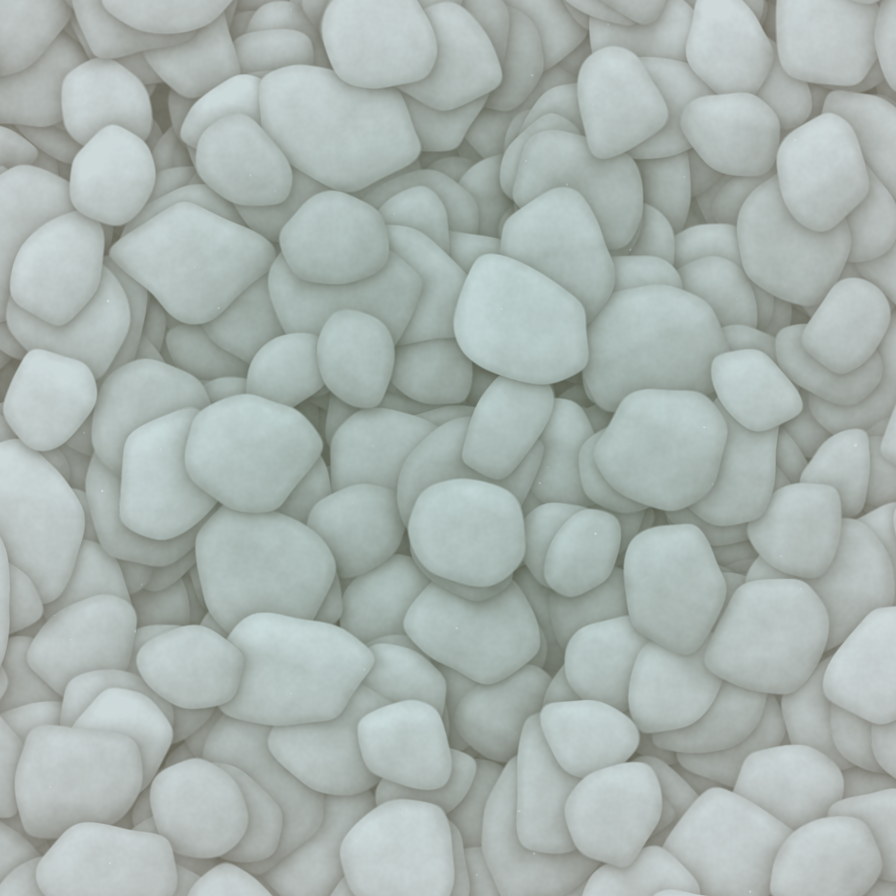
Give the GLSL for this texture, as a WebGL 2 fragment shader.

```glsl
#version 300 es
precision highp float;

uniform vec2 u_resolution;
out vec4 outColor;

#define LAYERS 26
#define SIDES 7
#define CELL 0.25
#define ROUNDNESS 30.0
#define EDGE_BLUR 0.007
#define SHADOW 0.55
#define SHADOW_WIDTH 0.042
#define LIGHT_DIR vec2(-0.36, 0.93)
#define CREVICE vec3(0.39, 0.37, 0.32)
#define PALE vec3(0.78, 0.81, 0.81)
#define COOL_TINT vec3(-0.032, 0.012, 0.006)

const float TAU = 6.28318;

vec2 hash2(vec2 p) {
    vec3 v = fract(p.xyx * vec3(0.1031, 0.1030, 0.0973));
    v += dot(v, v.yzx + 33.33);
    return fract((v.xx + v.yz) * v.zy);
}

mat2 rotation(float angle) {
    float c = cos(angle), s = sin(angle);
    return mat2(c, s, -s, c);
}

float cornerSlope(vec2 cell, vec2 offset) {
    float angle = TAU * hash2(cell).x;
    return dot(vec2(cos(angle), sin(angle)), offset);
}

float gradientNoise(vec2 p) {
    vec2 i = floor(p), f = p - i;
    vec2 u = f * f * f * (f * (f * 6.0 - 15.0) + 10.0);
    vec2 e = vec2(1.0, 0.0);
    float low = mix(cornerSlope(i, f), cornerSlope(i + e, f - e), u.x);
    float high = mix(cornerSlope(i + e.yx, f - e.yx), cornerSlope(i + 1.0, f - 1.0), u.x);
    return mix(low, high, u.y);
}

// Rounded irregular polygon: xy = outward slope, z = signed distance
vec3 stoneShape(vec2 q, vec2 seed, float size) {
    float total = 0.0;
    vec2 slope = vec2(0.0);
    for (int k = 0; k < SIDES; k++) {
        vec2 h = hash2(seed + float(k) * 7.3);
        float angle = TAU * (float(k) + 0.7 * h.x) / float(SIDES);
        vec2 dir = vec2(cos(angle), sin(angle));
        float reach = mix(0.29, 0.40, h.y) * size;
        float weight = exp(ROUNDNESS * (dot(q, dir) - reach));
        total += weight;
        slope += weight * dir;
    }
    return vec3(slope / total, log(total) / ROUNDNESS);
}

void main() {
    vec2 p = gl_FragCoord.xy / min(u_resolution.x, u_resolution.y);
    vec2 wobble = vec2(gradientNoise(p * 17.0 + 40.0), gradientNoise(p * 17.0 + 90.0));
    vec2 warped = p + 0.007 * wobble;

    float shade = 0.3;
    vec2 topSeed = vec2(0.0);

    // Pile the stones from the bottom layer to the top one
    for (int i = 0; i < LAYERS; i++) {
        float level = float(i) / float(LAYERS);
        float layerAngle = float(i) * 2.4;
        mat2 layerTurn = rotation(layerAngle);
        vec2 grid = layerTurn * warped / CELL + hash2(vec2(float(i), 5.0)) * 9.0 + 20.0;
        vec2 cell = floor(grid);
        vec2 local = grid - cell - 0.5;
        vec2 seed = cell + float(i) * 31.7 + 60.0;
        vec2 h = hash2(seed + 3.1), g = hash2(seed + 11.9), m = hash2(seed + 23.7);

        mat2 turn = rotation(TAU * h.x);
        vec2 q = turn * (local - 0.12 * (g - 0.5));
        q.x *= 1.0 + 0.45 * h.y;
        vec2 light = turn * (layerTurn * LIGHT_DIR);
        vec3 shape = stoneShape(q, seed, mix(0.62, 1.0, g.x));
        float dist = shape.z;

        // Contact shadow, deeper on the side away from the light
        float border = max(abs(local.x), abs(local.y));
        float fade = 1.0 - smoothstep(0.40, 0.5, border);
        float lee = 0.75 - 0.25 * dot(shape.xy, light);
        shade *= 1.0 - SHADOW * lee * fade * exp(-max(dist, 0.0) / SHADOW_WIDTH);

        // Rounded flanks and one broken facet
        float facetAngle = TAU * m.x;
        vec2 facetDir = vec2(cos(facetAngle), sin(facetAngle));
        float facet = smoothstep(-0.03, 0.04, dot(q, facetDir) - 0.14 * m.y);
        vec2 tilt = shape.xy * smoothstep(-0.24, 0.0, dist) + 0.55 * facetDir * facet;
        float stone = mix(0.68, 0.90, level) + 0.15 * (g.y - 0.5);
        stone += 0.13 * dot(tilt, light) - 0.13 * smoothstep(-0.06, 0.0, dist);

        float cover = 1.0 - smoothstep(-EDGE_BLUR, EDGE_BLUR, dist);
        shade = mix(shade, stone, cover);
        topSeed = dist < 0.0 ? seed : topSeed;
    }

    // Mineral mottling, fine grain and sparse glints
    vec2 surface = p + hash2(topSeed) * 8.0;
    shade += 0.07 * gradientNoise(surface * 22.0) + 0.05 * gradientNoise(surface * 60.0);
    shade += 0.035 * gradientNoise(surface * 170.0);
    shade += 0.25 * smoothstep(0.56, 0.72, gradientNoise(surface * 110.0 + 30.0));

    // Cool, dimmer middle and warmer, brighter rim
    float radius = length(gl_FragCoord.xy / u_resolution - vec2(0.5, 0.52));
    float rim = smoothstep(0.15, 0.62, radius);
    shade += mix(-0.05, 0.07, rim);
    vec3 color = mix(CREVICE, PALE, clamp(shade, 0.0, 1.08));
    color += COOL_TINT * mix(1.0, 0.1, rim);
    outColor = vec4(color, 1.0);
}
```
